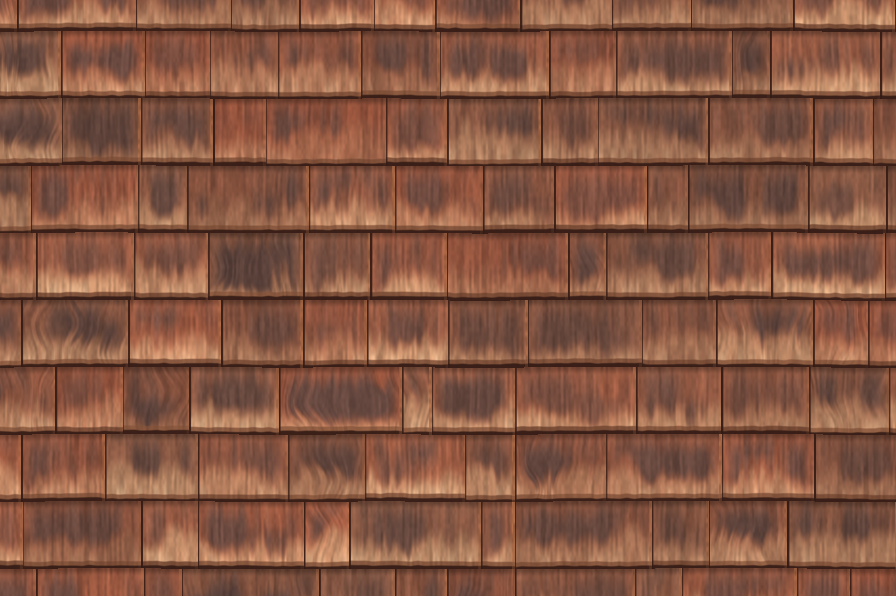
Reproduce this texture procedurally as a Shadertoy shader.

```glsl
float hash(vec2 p) {
    vec3 q = fract(p.xyx * vec3(0.1031, 0.1030, 0.0973));
    q += dot(q, q.yzx + 33.33);
    return fract((q.x + q.y) * q.z);
}

float noise(vec2 p) {
    vec2 i = floor(p), f = fract(p);
    f = f * f * (3.0 - 2.0 * f);
    return mix(mix(hash(i), hash(i + vec2(1, 0)), f.x),
               mix(hash(i + vec2(0, 1)), hash(i + vec2(1, 1)), f.x), f.y);
}

// Irregular joint position, measured in course heights
float jointX(float i, float course) {
    return (i + 0.5 + 0.66 * (hash(vec2(i + 40.0, course * 7.0 + 11.0)) - 0.5)) * 1.24;
}

void mainImage(out vec4 fragColor, in vec2 fragCoord) {
    float courses = 8.874;
    float px = courses / iResolution.y;
    float x = fragCoord.x * px;
    float y = courses - fragCoord.y * px - 0.468;
    y += 0.025 * (noise(vec2(x * 0.7, 3.0)) - 0.5);
    float course = floor(y);
    float down = y - course;

    // Nearest joints on both sides
    float left = -1e3, right = 1e3, id = 0.0;
    float cell = floor(x / 1.24);
    for (float k = -1.0; k <= 1.0; k++) {
        float e = jointX(cell + k, course);
        if (e <= x) { left = e; id = cell + k; }
        else right = min(right, e);
    }
    vec2 key = vec2(id + 60.0, course * 5.0 + 23.0);
    float r1 = hash(key), r2 = hash(key + 17.3), r3 = hash(key + 41.7), r4 = hash(key + 73.1);
    float toLeft = x - left, toRight = right - x;
    float side = min(toLeft, toRight);

    // Vertical grain, wavier on a few shingles
    float bend = mix(0.03, 0.28, step(0.8, r4));
    float gx = x + bend * noise(vec2(x * 2.5, down * 2.2) + r1 * 50.0) + r2 * 30.0;
    float fine = noise(vec2(gx * 27.0, down * 2.5 + r3 * 40.0));
    float streak = noise(vec2(gx * 13.0, down * 1.3 + r1 * 40.0));
    float broad = noise(vec2(x * 2.6 + r3 * 60.0, down * 1.5 + r4 * 30.0));
    float speck = noise(vec2(x * 32.0, y * 14.0));

    // Reddish wood at the top
    vec3 wood = mix(vec3(0.48, 0.30, 0.23), vec3(0.63, 0.42, 0.32), 0.55 * streak + 0.45 * r2);
    wood = mix(wood, wood * vec3(1.04, 0.90, 0.85), r3);

    // Ragged weathering: dark band above, bleached wood below
    float level = 0.48 + 0.22 * (r1 - 0.5) + 0.26 * (streak - 0.5) + 0.32 * (broad - 0.5);
    float bleach = smoothstep(level, level + 0.38, down) * mix(0.3, 1.0, r2);
    float scorch = smoothstep(-0.1, 0.38, down + 0.2 * (streak - 0.5))
                 * (1.0 - smoothstep(level - 0.02, level + 0.24, down))
                 * smoothstep(0.12, 0.62, broad + 0.25 * (streak - 0.5))
                 * smoothstep(0.0, 0.24, side) * mix(0.55, 1.0, r4);
    vec3 col = mix(wood, vec3(0.79, 0.59, 0.44), bleach * 0.85);
    col = mix(col, vec3(0.90, 0.74, 0.58),
              bleach * smoothstep(0.6, 0.92, down) * smoothstep(0.3, 0.8, streak) * 0.55);
    col = mix(col, vec3(0.34, 0.255, 0.235), scorch * 0.88);
    col *= 0.81 + 0.27 * fine + 0.10 * speck;
    col *= 0.93 + 0.14 * r3;

    // Shade under the course above
    col *= mix(0.72, 1.0, smoothstep(0.0, 0.12, down));

    // Thick butt edge with a shadow beneath
    float butt = 0.965 - 0.025 * r1 + 0.016 * (noise(vec2(x * 9.0, course)) - 0.5);
    float face = smoothstep(-px, px, down - butt + 0.065);
    vec3 buttWood = mix(vec3(0.39, 0.23, 0.16), vec3(0.56, 0.36, 0.25), 0.6 * r4 + 0.4 * fine);
    col = mix(col, buttWood, face * 0.85);
    vec3 shadow = vec3(0.20, 0.105, 0.08);
    col = mix(col, shadow, smoothstep(-px, px, down - butt) * 0.92);

    // Open joint: lit edge on the left, dark slot on the right
    float open = mix(0.35, 1.0, hash(key + 9.1));
    float nextOpen = mix(0.2, 1.0, hash(key + vec2(1.0, 0.0) + 5.7));
    float lit = 1.0 - smoothstep(0.035, 0.035 + px, toRight);
    col = mix(col, vec3(0.68, 0.42, 0.27) * (0.8 + 0.3 * speck),
              lit * (1.0 - 0.6 * face) * nextOpen * 0.75);
    float slot = 1.0 - smoothstep(0.022 * open, 0.022 * open + px * 1.2, toLeft);
    col = mix(col, shadow, slot * mix(0.65, 0.95, open));

    fragColor = vec4(clamp(col, 0.0, 1.0), 1.0);
}
```
